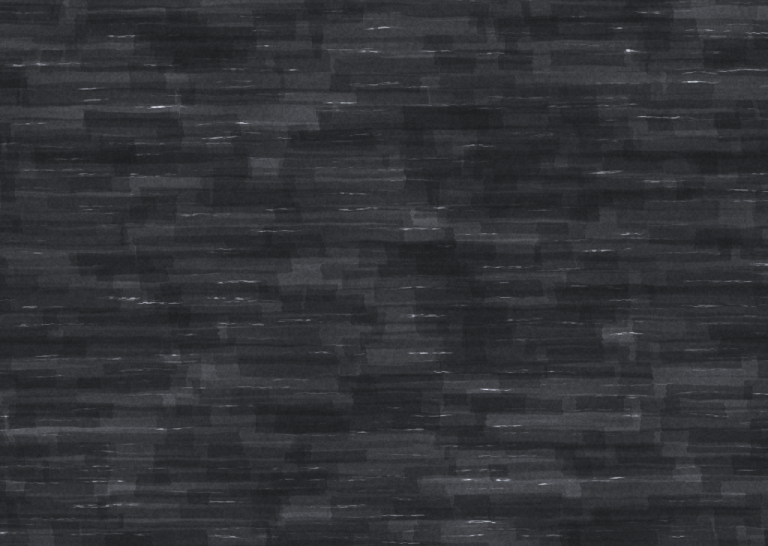
This texture is drawn by a Shadertoy shader. Its source:

```glsl
// Dark marker ink laid down in overlapping horizontal strokes, with pale gaps of bare paper.

const vec3 INK_TINT = vec3(0.975, 1.0, 1.06);
const float DEEPEST_TONE = 0.11;
const float PAPER_LIFT = 0.215;
const float INK_DENSITY = 0.52;

vec4 hash4(vec2 p) {
    vec4 q = fract(p.xyxy * vec4(0.1031, 0.1030, 0.0973, 0.1099));
    q += dot(q, q.wzxy + 33.33);
    return fract((q.xxyz + q.yzzw) * q.zywx);
}

float valueNoise(vec2 p) {
    vec2 id = floor(p);
    vec2 f = fract(p);
    f = f * f * (3.0 - 2.0 * f);
    float low = mix(hash4(id).x, hash4(id + vec2(1, 0)).x, f.x);
    float high = mix(hash4(id + vec2(0, 1)).x, hash4(id + vec2(1, 1)).x, f.x);
    return mix(low, high, f.y);
}

// Layered sines: the unsteady hand.
float wobble(float x, float phase) {
    return sin(x * 17.0 + phase) + 0.5 * sin(x * 41.0 + phase * 2.3)
         + 0.3 * sin(x * 97.0 + phase * 3.7);
}

// 1 inside a box of the given half size, fading over the softness.
float softBox(vec2 d, vec2 halfSize, vec2 softness) {
    vec2 inside = smoothstep(-softness, softness, halfSize - abs(d));
    return inside.x * inside.y;
}

// Summed ink of jittered strokes, one per cell; size is relative to the cell.
float strokes(vec2 p, vec2 cell, vec2 size, float keep, vec2 softness, float seed) {
    vec2 base = floor(p / cell);
    float ink = 0.0;
    for (int j = -1; j <= 1; j++) {
        for (int i = -1; i <= 1; i++) {
            vec2 id = base + vec2(i, j);
            vec4 place = hash4(id + seed);
            vec4 form = hash4(id + seed + 57.0);
            vec2 centre = id + 0.5 + (place.xy - 0.5) * vec2(0.5, 0.6);
            centre.x += 0.25 * sin(id.y * 0.31 + seed);
            vec2 d = p - centre * cell;
            d.y += d.x * (form.x - 0.6) * 0.05;
            d.y += 0.04 * cell.y * wobble(p.x, form.w * 6.28);
            d.x += d.y * (form.y - 0.4) * 0.4;
            vec2 halfSize = 0.5 * size * cell * mix(vec2(0.75), vec2(1.25), form.zw);
            float weight = step(place.z, keep) * mix(0.55, 1.1, place.w);
            ink += weight * softBox(d, halfSize, softness);
        }
    }
    return ink;
}

void mainImage(out vec4 fragColor, in vec2 fragCoord) {
    vec2 p = fragCoord / iResolution.y;
    vec2 edge = vec2(0.0014, 0.002);

    // Slightly frayed coordinates roughen every stroke outline
    vec2 fray = vec2(valueNoise(p * vec2(60.0, 190.0)), valueNoise(p * vec2(25.0, 60.0) + 70.0)) - 0.5;
    vec2 q = p + fray * vec2(0.005, 0.003);

    // Overlapping passes of the marker
    float ink = strokes(q, vec2(0.28, 0.031), vec2(1.12, 1.15), 1.0, edge, 11.0);
    ink += strokes(q, vec2(0.40, 0.042), vec2(0.9, 1.1), 0.55, edge, 83.0);
    ink += strokes(q, vec2(0.17, 0.024), vec2(1.0, 1.1), 0.45, edge, 157.0);

    // Slow patches of repeated work and fine streaks along the strokes
    float patches = valueNoise(p * vec2(7.0, 5.0) + 20.0) - 0.5;
    float streaks = valueNoise(q * vec2(9.0, 170.0) + 40.0) - 0.5;
    ink = max(0.88 * ink + 0.2 + 0.85 * patches + 0.5 * streaks, 0.0);
    float tone = DEEPEST_TONE + PAPER_LIFT * exp(-INK_DENSITY * ink);

    // Ragged slits of uncovered paper: long faint ones and short bright ones
    vec2 slitEdge = vec2(0.012, 0.0014);
    float faint = strokes(q, vec2(0.17, 0.022), vec2(0.6, 0.15), 0.4, slitEdge, 311.0);
    float bright = strokes(q, vec2(0.12, 0.033), vec2(0.6, 0.11), 0.5, slitEdge, 231.0);
    float flecks = smoothstep(0.35, 0.75, valueNoise(p * vec2(130.0, 364.0) + 0.5));
    float runs = smoothstep(0.25, 0.7, valueNoise(p * vec2(38.0, 110.0) + 15.0));
    float exposed = exp(-0.45 * ink);
    tone += exposed * faint * (0.03 + 0.16 * flecks);
    tone += exposed * bright * runs * (0.14 + 0.5 * flecks);

    // Paper tooth: crisp grain over a softer one
    float crisp = valueNoise(p * 364.0 + 0.5) - 0.5;
    float soft = valueNoise(p * 170.0 + 9.0) - 0.5;
    tone *= 1.0 + 0.17 * crisp + 0.1 * soft;

    fragColor = vec4(tone * INK_TINT, 1.0);
}
```
